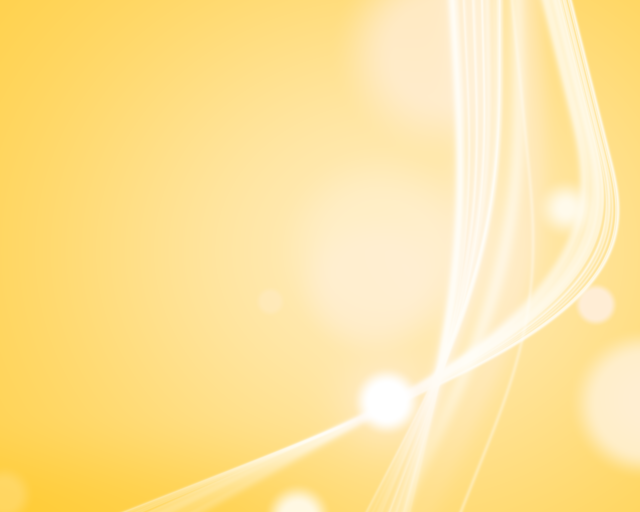
Write a WebGL 1 fragment shader that draws this background.

```glsl
precision highp float;
// Golden backdrop with soft light discs and two bundles of flowing white strands.
// Each strand is a curve x(y) that rises straight and then bends left; its slope
// corrects the distance, so the line keeps an even width. Unit: canvas height.
uniform vec2 u_resolution;

float hash(float n) {
    n = fract(n * 0.1031);
    n *= n + 33.33;
    n *= n + n;
    return fract(n);
}

// Palette from deep gold (low warmth value) to cream (high value)
vec3 gold(float light) {
    return vec3(1.0, 0.75 + 0.235 * light, light);
}

float disc(vec2 p, vec2 center, float radius, float soft) {
    return 1.0 - smoothstep(radius - soft, radius + 0.2 * soft, length(p - center));
}

// Strand entering at the top edge at x = top, with a slope that eases
// from lean to lean - bend as it descends from start to 0.9
float strand(vec2 p, float top, float lean, float bend, float start, float width) {
    float t = 1.0 - p.y;
    float span = 0.9 - start;
    float u = clamp((t - start) / span, 0.0, 1.0);
    float drop = span * u * u * u * (1.0 - 0.5 * u) + max(t - 0.9, 0.0);
    float slope = lean - bend * u * u * (3.0 - 2.0 * u);
    float d = (p.x - top - lean * t + bend * drop) / sqrt(1.0 + slope * slope);
    d /= max(width, 0.8 / u_resolution.y);
    return exp(-d * d);
}

void main() {
    vec2 p = gl_FragCoord.xy / u_resolution.y;
    float t = 1.0 - p.y;
    vec3 white = vec3(1.0, 0.995, 0.975);
    vec3 blush = vec3(1.0, 0.935, 0.865);

    // Golden field, brightest near the middle and deeper along the lower left
    vec2 q = (p - vec2(0.76, 0.51)) * vec2(0.93, 1.08);
    float light = 0.22 + 0.5 * exp(-2.2 * dot(q, q));
    light -= 0.1 * (1.0 - smoothstep(0.0, 0.2, p.y)) * (1.0 - smoothstep(0.4, 0.8, p.x));
    vec3 col = gold(light);

    // Large blurred discs
    float upper = disc(p, vec2(0.862, 0.902), 0.2, 0.11);
    col = mix(col, blush, 0.72 * upper * (1.0 - smoothstep(0.87, 1.0, p.x)));
    col = mix(col, gold(0.84), 0.5 * disc(p, vec2(0.74, 0.51), 0.19, 0.1));
    col = mix(col, blush, 0.4 * disc(p, vec2(0.725, 0.44), 0.14, 0.07));
    col = mix(col, blush, 0.4 * disc(p, vec2(0.9, 0.5), 0.17, 0.17));
    col = mix(col, gold(0.83), 0.85 * disc(p, vec2(1.26, 0.211), 0.142, 0.05));
    col = mix(col, blush, 0.5 * disc(p, vec2(1.27, 0.215), 0.12, 0.1));

    // Small discs
    col = mix(col, blush, 0.3 * disc(p, vec2(0.528, 0.411), 0.028, 0.012));
    col = mix(col, gold(0.62), 0.4 * disc(p, vec2(0.008, 0.033), 0.055, 0.03));
    col = mix(col, blush, 0.9 * disc(p, vec2(1.164, 0.405), 0.041, 0.014));
    col = mix(col, white, 0.85 * disc(p, vec2(0.582, -0.01), 0.062, 0.035));

    // Wide translucent sheets behind the strands
    float fade = 1.0 - 0.65 * smoothstep(0.65, 1.0, t);
    float sheetWidth = mix(0.052, 0.02, smoothstep(0.0, 0.75, t));
    col = mix(col, blush + vec3(0.0, 0.025, 0.05),
              0.72 * fade * strand(p, 0.935, 0.03, 0.4, 0.1, sheetWidth));
    col = mix(col, white, 0.62 * fade * strand(p, 1.011, 0.02, 0.5, 0.1, 0.018));
    col = mix(col, blush, 0.4 * fade * strand(p, 1.035, 0.03, 0.5, 0.15, 0.03));

    // Upright bundle, gathering near the bright orb and crossing below it
    for (int i = 0; i < 12; i++) {
        float n = float(i);
        float f = n / 11.0;
        float top = mix(0.885, 0.98, f) + 0.01 * (hash(n + 3.0) - 0.5);
        float width = mix(0.0015, 0.006, hash(n + 17.0));
        float line = strand(p, top, mix(0.06, 0.0, f), mix(0.29, 0.52, f), 0.1, width);
        col = mix(col, white, line * fade * mix(0.2, 0.5, hash(n + 29.0)));
    }
    col = mix(col, white, 0.85 * fade * strand(p, 0.883, 0.06, 0.3, 0.1, 0.009));
    col = mix(col, white, 0.75 * fade * strand(p, 0.976, 0.0, 0.52, 0.1, 0.003));
    col = mix(col, white, 0.35 * strand(p, 1.0, 0.1, 0.5, 0.3, 0.004));

    // Sweeping bundle: fine outer lines, broad faint inner bands
    for (int i = 0; i < 14; i++) {
        float n = float(i);
        float f = n / 13.0;
        float jitter = hash(n + 41.0) - 0.5;
        float top = mix(1.114, 1.06, f) + 0.012 * jitter;
        float bend = mix(2.82, 2.03, f) + 0.08 * jitter;
        float width = mix(0.0018, 0.012, f * hash(n + 53.0));
        float line = strand(p, top, 0.25, bend, mix(0.3, 0.2, f), width);
        col = mix(col, white, line * fade * mix(0.55, 0.28, f));
    }
    col = mix(col, white, 0.8 * fade * strand(p, 1.114, 0.25, 2.8, 0.3, 0.0035));
    col = mix(col, white, 0.5 * fade * strand(p, 1.085, 0.25, 2.4, 0.25, 0.009));

    // Glowing orbs on top of the strands
    col = mix(col, white, 0.85 * disc(p, vec2(1.106, 0.593), 0.054, 0.045));
    vec2 orb = p - vec2(0.756, 0.216);
    col = mix(col, blush, 0.65 * exp(-130.0 * dot(orb, orb)));
    col = mix(col, vec3(1.0), disc(orb, vec2(0.0), 0.064, 0.03));

    gl_FragColor = vec4(clamp(col, 0.0, 1.0), 1.0);
}
```
